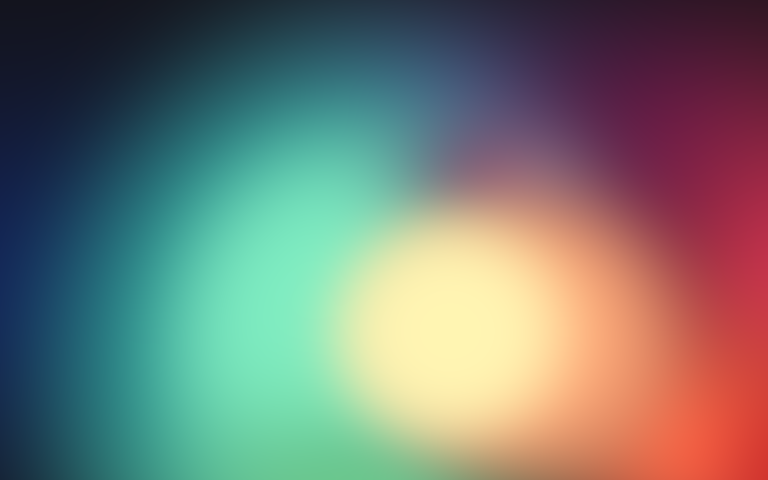
This background is drawn by a WebGL 1 fragment shader. Its source:

```glsl
precision highp float;

uniform vec2 u_resolution;

#define ASPECT 1.6
#define TILT 0.35
#define INK vec3(0.075, 0.070, 0.085)
#define NAVY vec3(0.07, 0.13, 0.33)
#define PLUM vec3(0.32, 0.08, 0.25)
#define CRIMSON vec3(0.75, 0.18, 0.30)
#define ORANGE vec3(0.98, 0.40, 0.27)
#define TEAL vec3(0.18, 0.60, 0.58)
#define MINT vec3(0.50, 0.93, 0.76)
#define LEAF vec3(0.42, 0.78, 0.55)
#define PEACH vec3(1.00, 0.66, 0.47)
#define CREAM vec3(1.00, 0.96, 0.70)

// Squared distance from the centre, measured in radii
float radialSq(vec2 offset, vec2 radius) {
  vec2 q = offset / radius;
  return dot(q, q);
}

// Gaussian light with a long tail
float halo(vec2 offset, vec2 radius) {
  return exp(-radialSq(offset, radius));
}

// Flat-topped light with a quicker falloff
float pool(vec2 offset, vec2 radius) {
  float d = radialSq(offset, radius);
  return exp(-d * d);
}

// Leans the local axes clockwise
vec2 lean(vec2 offset, float angle) {
  float c = cos(angle);
  float s = sin(angle);
  return vec2(c * offset.x - s * offset.y, s * offset.x + c * offset.y);
}

void main() {
  vec2 p = gl_FragCoord.xy / u_resolution * vec2(ASPECT, 1.0);
  vec3 indigo = vec3(0.30, 0.32, 0.54);
  vec3 mauve = vec3(0.46, 0.34, 0.47);
  vec3 red = vec3(0.82, 0.18, 0.17);

  // Dark cool backdrop
  vec3 color = INK;
  color = mix(color, NAVY, halo(p - vec2(0.0, 0.40), vec2(0.70, 0.42)));
  color = mix(color, indigo, halo(p - vec2(0.93, 0.70), vec2(0.36, 0.27)));

  // Warm right side
  color = mix(color, PLUM, halo(p - vec2(1.36, 0.68), vec2(0.30, 0.28)));
  color = mix(color, CRIMSON, halo(p - vec2(1.65, 0.42), vec2(0.30, 0.40)));
  color = mix(color, ORANGE, halo(p - vec2(1.46, 0.06), vec2(0.32, 0.27)));
  color = mix(color, red, halo(p - vec2(1.68, -0.02), vec2(0.20, 0.25)));

  // Leaning green body
  vec2 tealOffset = lean(p - vec2(0.58, 0.32), TILT);
  vec2 mintOffset = lean(p - vec2(0.68, 0.33), TILT);
  color = mix(color, TEAL, pool(tealOffset, vec2(0.46, 0.60)));
  color = mix(color, MINT, pool(mintOffset, vec2(0.33, 0.40)));
  color = mix(color, LEAF, halo(p - vec2(0.72, -0.05), vec2(0.35, 0.20)));

  // Bright core and its dusky upper rim
  color = mix(color, mauve, halo(p - vec2(1.06, 0.64), vec2(0.20, 0.14)));
  color = mix(color, PEACH, pool(p - vec2(1.10, 0.30), vec2(0.32, 0.31)));
  color = mix(color, CREAM, pool(p - vec2(0.94, 0.31), vec2(0.25, 0.23)));

  gl_FragColor = vec4(color, 1.0);
}
```
